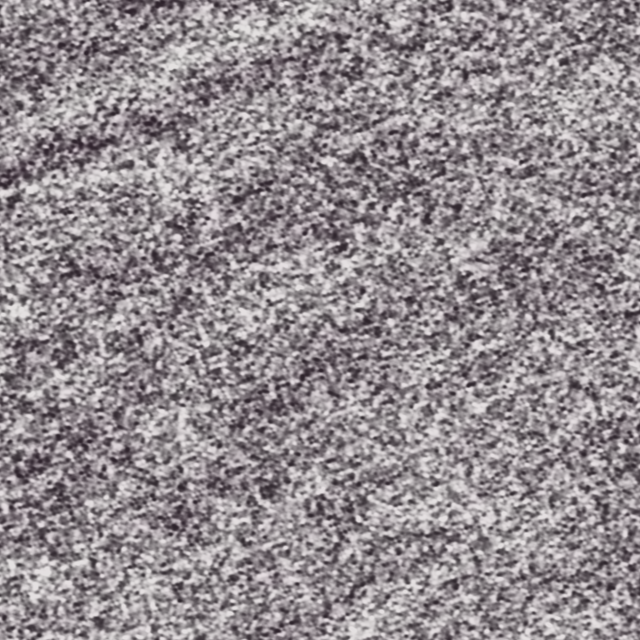
A Shadertoy shader for this texture:

```glsl
// Fine grey-mauve stone grain: two rotated layers of value noise form short
// speckles, and slanted low-frequency noise gathers them into pale and dark
// streaks. A smooth tone curve maps the sum onto two end colours.

float hash(vec2 p) {
    vec3 q = fract(p.xyx * vec3(0.1031, 0.1030, 0.0973));
    q += dot(q, q.yzx + 33.33);
    return fract((q.x + q.y) * q.z);
}

// Value noise centred on zero
float noise(vec2 p) {
    vec2 cell = floor(p), f = fract(p);
    f = f * f * (3.0 - 2.0 * f);
    float low = mix(hash(cell), hash(cell + vec2(1, 0)), f.x);
    float high = mix(hash(cell + vec2(0, 1)), hash(cell + vec2(1, 1)), f.x);
    return mix(low, high, f.y) - 0.5;
}

vec2 rotate(vec2 p, float angle) {
    float c = cos(angle), s = sin(angle);
    return vec2(c * p.x + s * p.y, c * p.y - s * p.x);
}

// Speckles, a little longer than high
float grain(vec2 uv) {
    float coarse = noise(rotate(uv, 0.30) * vec2(115, 165) + 300.0);
    float fine = noise(rotate(uv, -0.35) * vec2(165, 215) + 500.0);
    return 0.62 * coarse + 0.44 * fine;
}

// Broad streaks rising to the right, fading towards the right edge
float streaks(vec2 uv) {
    vec2 p = rotate(uv, 0.39);
    vec2 warped = p + 0.03 * vec2(noise(uv * 9.0 + 40.0), noise(uv * 9.0 + 80.0));
    float cloud = 0.17 * noise(warped * vec2(5, 13) + 20.0)
                + 0.14 * noise(warped * vec2(14, 30) + 60.0)
                + 0.12 * noise(warped * vec2(32, 52) + 90.0);

    // One stronger fold: a pale crest above a dark trough
    float crest = exp(-pow((warped.y - 0.735) / 0.022, 2.0));
    float trough = exp(-pow((warped.y - 0.670) / 0.032, 2.0));
    float fold = (0.12 * crest - 0.13 * trough) * smoothstep(0.75, 0.35, uv.x);
    return cloud * mix(1.15, 0.75, uv.x) + fold;
}

void mainImage(out vec4 fragColor, in vec2 fragCoord) {
    vec2 uv = fragCoord / iResolution.y;
    float streak = streaks(uv);
    float tone = smoothstep(0.0, 1.0, 0.545 + grain(uv) + streak);

    vec3 darkMauve = vec3(0.17, 0.138, 0.163);
    vec3 paleGrey = vec3(0.90, 0.875, 0.885);
    vec3 color = mix(darkMauve, paleGrey, tone);

    // Dark streaks lean to purple
    color += streak * vec3(-0.04, 0.05, -0.03);
    fragColor = vec4(color, 1.0);
}
```
